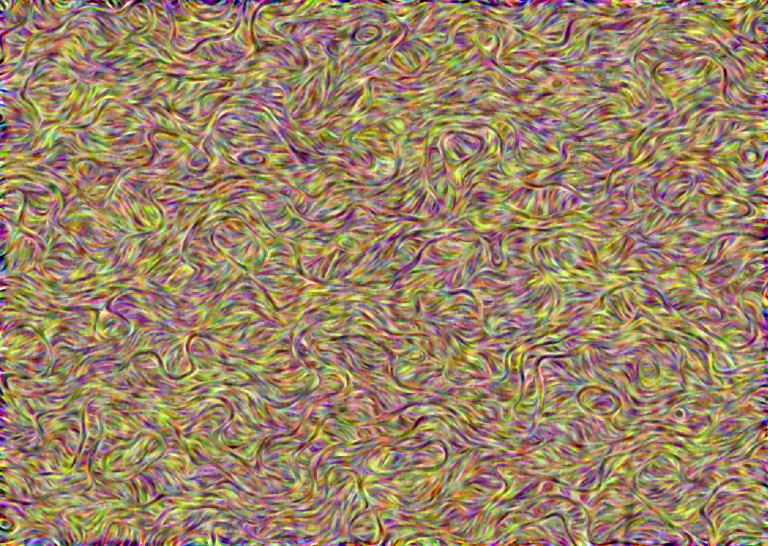
Give the GLSL for this pattern, as a Shadertoy shader.

```glsl
// Short multicoloured streaks in patches, bounded by curling dark outlines.

vec3 hash3(vec2 cell) {
    vec3 h = fract(cell.xyx * vec3(0.1031, 0.1030, 0.0973));
    h += dot(h, h.yxz + 33.33);
    return fract((h.xxy + h.yzz) * h.zyx);
}

// Soft cellular noise: random colours blended around jittered cell points
vec3 cellColour(vec2 p) {
    vec2 base = floor(p);
    vec3 sum = vec3(0.0);
    float total = 0.0;
    for (int y = -1; y <= 1; y++)
    for (int x = -1; x <= 1; x++) {
        vec2 cell = base + vec2(x, y);
        vec2 d = cell + 0.15 + 0.7 * hash3(cell + 57.0).xy - p;
        float w = exp(-9.0 * dot(d, d));
        sum += w * hash3(cell + 311.0);
        total += w;
    }
    return sum / total;
}

// Layered sines on a gentle slope: x = height, yz = gradient
vec3 potential(vec2 p) {
    vec3 field = vec3(0.6 * p.y - 0.1 * p.x, -0.1, 0.6);
    float freq = 20.0;
    for (int i = 0; i < 10; i++) {
        float k = float(i);
        vec2 dir = vec2(0.7 * cos(k * 2.4 + 0.5), sin(k * 2.4 + 0.5));
        float phase = freq * dot(p, dir) + k * k * 1.7;
        field += 0.46 * vec3(sin(phase) / freq, dir * cos(phase));
        freq *= 1.18;
    }
    return field;
}

// Distance to the nearest outline; outlines are level lines of the potential
const float LEVEL_GAP = 0.042;
float outlineDistance(vec3 field) {
    float toLevel = abs(fract(field.x / LEVEL_GAP) - 0.5) * LEVEL_GAP;
    return toLevel / (length(field.yz) + 0.15);
}

// Streaks hug the outlines; between them each band has its own slant
vec2 flow(vec2 p) {
    vec3 field = potential(p);
    float band = floor(field.x / LEVEL_GAP + 0.5);
    float slant = 0.1 + 1.1 * (hash3(vec2(band + 40.0, 7.0)).x - 0.5)
        + 0.45 * sin(29.0 * p.x + 3.0 * sin(17.0 * p.y))
        + 0.45 * sin(37.0 * p.y - 21.0 * p.x + 2.0 * sin(25.0 * p.x));
    vec2 inner = vec2(cos(slant), sin(slant));
    vec2 along = vec2(field.z, -field.y) / (length(field.yz) + 1e-4);
    along *= dot(along, inner) < 0.0 ? -1.0 : 1.0;
    float hug = 1.0 - smoothstep(0.005, 0.011, outlineDistance(field));
    return normalize(mix(inner, along, hug) + 1e-4);
}

// Average the grain along the flow
vec3 combedGrain(vec2 p) {
    vec3 sum = vec3(0.0);
    float total = 0.0;
    for (int side = -1; side <= 1; side += 2) {
        vec2 q = p;
        vec2 heading = flow(p) * float(side);
        for (int i = 0; i < 6; i++) {
            float w = 1.0 - float(i) / 7.0;
            sum += w * cellColour(q * 200.0);
            total += w;
            vec2 next = flow(q);
            heading = dot(next, heading) < 0.0 ? -next : next;
            q += 0.0021 * heading;
        }
    }
    return sum / total;
}

void mainImage(out vec4 fragColor, in vec2 fragCoord) {
    vec2 p = fragCoord / iResolution.y;
    float d = outlineDistance(potential(p));

    // Restless, darker rim
    vec2 inset = min(fragCoord, iResolution.xy - fragCoord) / iResolution.y;
    float rim = 1.0 - smoothstep(0.004, 0.016, min(inset.x, inset.y));

    // Red and green vary together, blue mostly on its own
    mat3 tint = mat3(0.95, 0.65, 0.22,  0.0, 0.96, 0.1,  0.0, 0.0, 1.0);
    vec3 colour = mix(vec3(0.612, 0.52, 0.40), vec3(0.53, 0.41, 0.43), rim);
    colour += (0.93 + 0.7 * rim) * (tint * (combedGrain(p) - 0.5));

    // Patches lean towards yellow-green or towards pink and violet
    float patchTone = sin(33.0 * p.x + 2.0 * sin(27.0 * p.y + 1.0))
        * sin(46.0 * p.y + 2.0 * sin(21.0 * p.x))
        + 0.6 * sin(57.0 * p.y - 38.0 * p.x + 2.0 * sin(31.0 * p.x));
    colour += patchTone * vec3(0.015, 0.06, -0.05);

    // Broken dark outlines with a lighter fringe
    float presence = smoothstep(-0.6, 0.5, sin(19.0 * p.x + 2.0 * sin(23.0 * p.y))
        + 0.6 * sin(31.0 * p.y + 11.0 * p.x));
    float ripple = exp(-d * d / 0.00006) * cos(480.0 * d);
    colour -= 0.17 * presence * ripple * vec3(1.0, 0.95, 0.75);

    fragColor = vec4(clamp(colour, 0.0, 1.0), 1.0);
}
```
